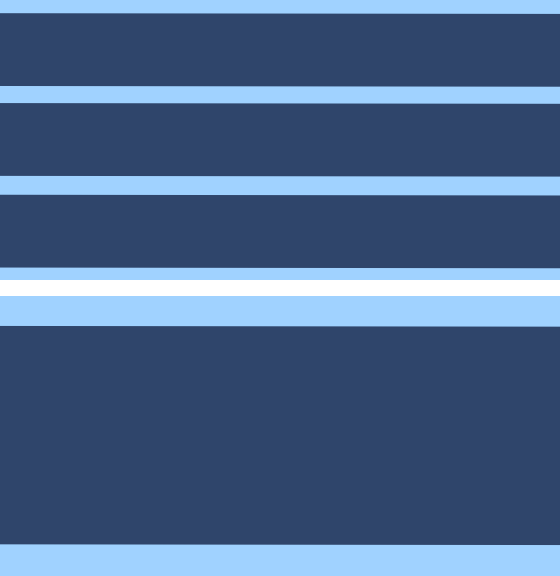
Top, the full canvas; bottom, a detail of the centre.
This pattern is drawn by a Shadertoy shader. Its source:

```glsl
const vec3 BAND_COLOR = vec3(0.184, 0.271, 0.420);
const vec3 GAP_COLOR = vec3(0.627, 0.824, 1.0);

// Lengths are fractions of the canvas height
const float PERIOD = 0.3242;
const float BAND_WIDTH = 0.2600;
const float MIDDLE_BAND_Y = 0.4990;
const float SPACING_WOBBLE = 0.0016;
const float TILT = 0.0013;
const float PI = 3.14159;

// Signed distance to the nearest horizontal band, negative inside
float bandDistance(float y) {
    float index = round((y - MIDDLE_BAND_Y) / PERIOD);
    // Neighbouring bands shift in opposite directions
    float center = MIDDLE_BAND_Y + index * PERIOD + SPACING_WOBBLE * cos(PI * index);
    return abs(y - center) - 0.5 * BAND_WIDTH;
}

void mainImage(out vec4 fragColor, in vec2 fragCoord) {
    float pixel = 1.0 / iResolution.y;
    vec2 uv = fragCoord * pixel;
    float halfWidth = 0.5 * iResolution.x * pixel;

    // Bands fall slightly towards the right
    float y = uv.y + TILT * (uv.x - halfWidth);

    // Antialiased coverage over one pixel
    float coverage = clamp(0.5 - bandDistance(y) / pixel, 0.0, 1.0);
    fragColor = vec4(mix(GAP_COLOR, BAND_COLOR, coverage), 1.0);
}
```
